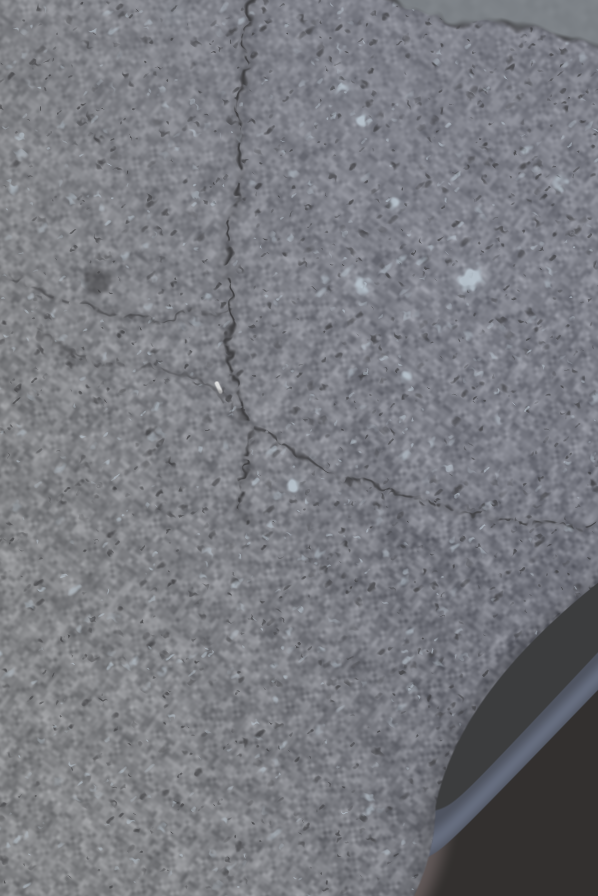
A Shadertoy shader for this texture:

```glsl
// Worn grey asphalt with cracks, pale scuffs and a kerb strip, and a dark car
// corner at lower right. Layered value noise makes the grain, scattered cells
// the chips, noise-bent polylines the cracks, and simple curves the car.
const vec3 ASPHALT_WARM = vec3(0.515, 0.52, 0.53);
const vec3 ASPHALT_COOL = vec3(0.495, 0.503, 0.54);
const vec3 KERB = vec3(0.49, 0.51, 0.53);
const vec3 CHALK = vec3(0.74, 0.79, 0.83);
const vec3 TAR = vec3(0.24, 0.24, 0.25);
const vec3 GLASS = vec3(0.235, 0.24, 0.245);
const vec3 TRIM = vec3(0.31, 0.33, 0.38);
const vec3 TRIM_LIGHT = vec3(0.40, 0.43, 0.50);
const vec3 BODY = vec3(0.20, 0.19, 0.185);
const vec3 BODY_RIM = vec3(0.42, 0.38, 0.38);
const vec3 GRAIN = vec3(0.14, 0.11, 0.06);   // fine, medium, coarse contrast
const float SHADE = 0.05;                    // darkening towards the car
const float CRACK_WIDTH = 0.0036;
const float CRACK_BEND = 0.012;

// Crack paths, in units of canvas height
const vec2 TRUNK[6] = vec2[6](vec2(.28, 1.), vec2(.265, .86), vec2(.257, .70),
    vec2(.254, .60), vec2(.276, .523), vec2(.27, .42));
const vec2 BRANCH[6] = vec2[6](vec2(.276, .523), vec2(.325, .50), vec2(.375, .467),
    vec2(.456, .447), vec2(.547, .42), vec2(.667, .415));
const vec2 UPPER_VEIN[6] = vec2[6](vec2(0., .694), vec2(.07, .67), vec2(.13, .648),
    vec2(.18, .645), vec2(.22, .655), vec2(.254, .652));
const vec2 LOWER_VEIN[6] = vec2[6](vec2(.04, .625), vec2(.08, .60), vec2(.13, .59),
    vec2(.19, .585), vec2(.24, .57), vec2(.27, .53));
// Scuffs: centre and radius
const vec3 SCUFFS[9] = vec3[9](vec3(.525, .688, .034), vec3(.404, .682, .021),
    vec3(.382, .903, .021), vec3(.404, .867, .015), vec3(.625, .796, .018),
    vec3(.443, .772, .015), vec3(.195, .984, .020), vec3(.328, .46, .017),
    vec3(.453, .579, .013));

float hash(vec2 p) { return fract(sin(dot(p, vec2(127.1, 311.7))) * 43758.5453); }

// Value noise on a turned lattice, so that no rows line up with the canvas
float noise(vec2 p) {
    p = mat2(.8, .6, -.6, .8) * p;
    vec2 i = floor(p), f = fract(p);
    f = f * f * (3. - 2. * f);
    return mix(mix(hash(i), hash(i + vec2(1, 0)), f.x),
               mix(hash(i + vec2(0, 1)), hash(i + 1.), f.x), f.y);
}

float segment(vec2 p, vec2 a, vec2 b) {
    vec2 d = b - a;
    return length(p - a - d * clamp(dot(p - a, d) / dot(d, d), 0., 1.));
}

// Crumbling core with a faint wider halo along a path
float crack(vec2 p, vec2 path[6]) {
    float d = 1.;
    for (int i = 0; i < 5; i++) d = min(d, segment(p, path[i], path[i + 1]));
    float width = CRACK_WIDTH * (.5 + noise(p * 70.));
    float crumbs = smoothstep(.2, .6, noise(p * 170. + 5.));
    return .75 * crumbs * smoothstep(width, 0., d) + .2 * smoothstep(3. * width, 0., d);
}

// Scattered chips; density is the share of filled cells
float chips(vec2 p, float scale, float density, float seed) {
    vec2 q = p * scale + .5 * noise(p * scale * 2.5), cell = floor(q);
    float cover = 0.;
    for (int y = -1; y <= 1; y++)
    for (int x = -1; x <= 1; x++) {
        vec2 id = cell + vec2(x, y), key = id + seed;
        vec2 d = q - id - vec2(hash(key + 3.1), hash(key + 7.7));
        d.x += d.y * (hash(key + 5.3) - .5) * 1.6;
        float radius = mix(.2, .6, pow(hash(key + 9.2), 2.));
        float chip = smoothstep(radius, radius * .2, length(d));
        cover = max(cover, chip * step(hash(key), density) * mix(.3, 1., hash(key + 1.9)));
    }
    return cover;
}

vec3 road(vec2 p) {
    float cool = smoothstep(-.1, .6, p.x + .3 * (p.y - .5));
    vec3 col = mix(ASPHALT_WARM, ASPHALT_COOL, cool);
    col -= SHADE * smoothstep(.5, .0, length(p - vec2(.62, .2)));
    vec3 layers = vec3(noise(p * 230.), noise(p * 120. + 40.), noise(p * 50. + 12.));
    col += mix(1., .8, smoothstep(.55, .95, p.y)) * dot(GRAIN, layers - .5);
    col = mix(col, TAR, .75 * chips(p, 90., mix(.15, .28, cool), 11.));
    col = mix(col, CHALK, .6 * chips(p, 80., .13, 57.));

    // Scuffs, oil stain and one bright flake
    float rough = .6 * noise(p * 150. + 3.) + .5 * noise(p * 65. + 9.);
    for (int i = 0; i < 9; i++) {
        float fall = exp(-2. * pow(length(p - SCUFFS[i].xy) / SCUFFS[i].z, 2.));
        col = mix(col, CHALK, .75 * smoothstep(.3, .65, fall * rough) + .12 * fall);
    }
    float stain = length(p - vec2(.109, .685)) + .012 * (rough - .5);
    col = mix(col, TAR, .5 * smoothstep(.022, .010, stain));
    float flake = segment(p, vec2(.242, .572), vec2(.246, .563));
    col = mix(col, vec3(.9), smoothstep(.0035, .001, flake));

    // Cracks, bent at two scales
    vec2 bend = vec2(noise(p * 45.), noise(p * 45. + 70.)) - .5;
    bend += .6 * vec2(noise(p * 130.), noise(p * 130. + 30.)) - .3;
    vec2 q = p + CRACK_BEND * bend;
    float lines = max(crack(q, TRUNK), .85 * crack(q, BRANCH));
    lines = max(lines, max(.6 * crack(q, UPPER_VEIN), .45 * crack(q, LOWER_VEIN)));
    col = mix(col, TAR, lines);

    // Kerb strip beyond a ragged edge
    float edge = max(1. - .36 * (p.x - .43), .976 - .24 * max(p.x - .56, 0.));
    float above = p.y - edge + .012 * (noise(p * 60.) - .5);
    col = mix(col, KERB + .03 * (layers.y - .5), smoothstep(-.002, .002, above));
    return mix(col, TAR, .75 * layers.z * smoothstep(.006, .0, abs(above)));
}

float softMax(float a, float b) { return .5 * (a + b + sqrt((a - b) * (a - b) + .0004)); }

void mainImage(out vec4 fragColor, in vec2 fragCoord) {
    vec2 p = fragCoord / iResolution.y;
    float soft = max(.0015, 1. / iResolution.y);
    // Car: curved outline, window, trim band and lower body
    float rise = p.y - .1;
    float inside = p.x - .486 - (rise > 0. ? (.2 + 2.11 * rise) * rise : -2.4 * rise * rise);
    float sill = p.y - softMax(.271 - 1.07 * (.667 - p.x), .09);
    float skirt = p.y - softMax(.229 - 1.04 * (.667 - p.x), .035);
    vec3 trim = mix(TRIM, TRIM_LIGHT, smoothstep(.022, .0, abs(skirt - .015)));
    vec3 car = mix(BODY, BODY_RIM, smoothstep(.03, .0, inside) * .8);
    car = mix(car, trim, smoothstep(-soft, soft, skirt));
    car = mix(car, GLASS, smoothstep(-soft, soft, sill));
    vec3 col = road(p) * (1. - .15 * smoothstep(-.03, 0., inside));
    fragColor = vec4(mix(col, car, smoothstep(-soft, soft, inside)), 1.);
}
```
